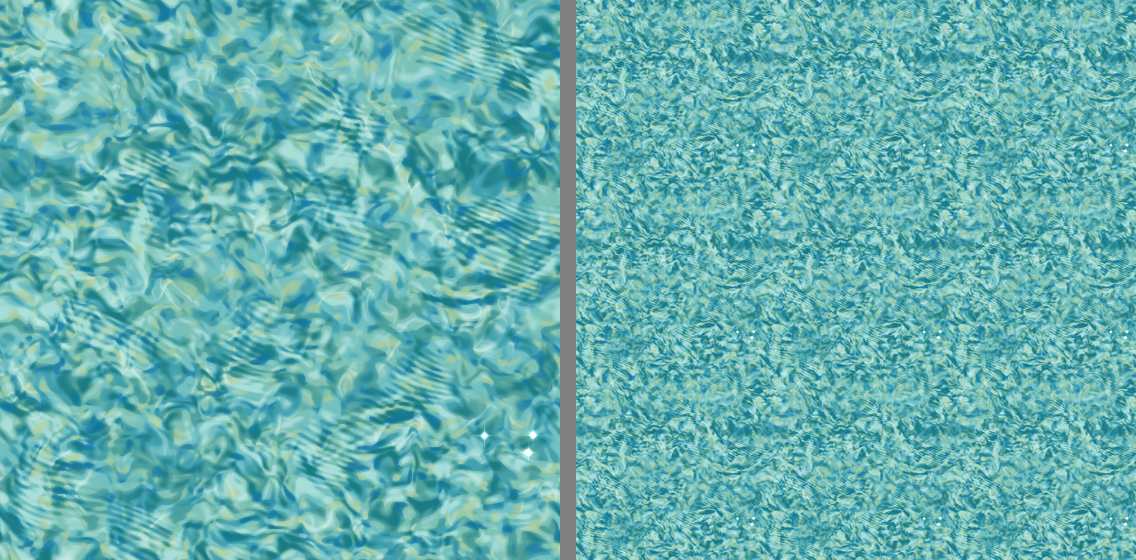
Left: one tile. Right: repeated 3 by 3.
Give the GLSL for this texture, as a WebGL 2 fragment shader.

```glsl
#version 300 es
precision highp float;
// Sunlit shallow turquoise water: refracted blobs, slanted ripples, caustic threads and glints.

#define WARP 0.026
#define CONTRAST 3.9
#define BLOB_AMOUNT 0.85
#define STREAK_AMOUNT 1.15
#define CONTOUR_AMOUNT 0.20
#define RIPPLE_AMOUNT 0.22
#define THREAD_AMOUNT 0.55
#define FLECK_AMOUNT 0.60
#define GLINT_COUNT 3
#define GLINT_SIZE 0.006

uniform vec2 u_resolution;
out vec4 fragColor;

const float TAU = 6.2831853;

float hash(vec2 cell) {
    return fract(sin(dot(cell, vec2(127.1, 311.7))) * 43758.5453);
}

// Slope of one lattice corner, wrapped to the period.
float corner(vec2 cell, vec2 offset, vec2 period, float seed) {
    float angle = TAU * hash(floor(mod(cell + 0.5, period)) + seed * 17.3);
    return dot(vec2(cos(angle), sin(angle)), offset);
}

// Gradient noise over the unit tile with a whole number of cells.
float noise(vec2 p, vec2 period, float seed) {
    p *= period;
    vec2 i = floor(p), f = p - i;
    vec2 u = f * f * f * (f * (f * 6.0 - 15.0) + 10.0);
    vec2 e = vec2(1.0, 0.0);
    float low = mix(corner(i, f, period, seed), corner(i + e, f - e, period, seed), u.x);
    float high = mix(corner(i + e.yx, f - e.yx, period, seed), corner(i + 1.0, f - 1.0, period, seed), u.x);
    return mix(low, high, u.y);
}

float noise(vec2 p, float cells, float seed) {
    return noise(p, vec2(cells), seed);
}

// Surface slopes that bend the view of the floor.
vec2 refractView(vec2 p) {
    p += WARP * vec2(noise(p, 9.0, 1.0), noise(p, 9.0, 2.0));
    return p + 0.55 * WARP * vec2(noise(p, 25.0, 3.0), noise(p, 25.0, 4.0));
}

// Short wavelets: falling to the right in some places, nearly level in others.
float streaks(vec2 p, float levelShare) {
    vec2 diagonal = vec2(p.x + p.y, p.x - p.y);
    float slanted = noise(diagonal, vec2(27.0, 11.0), 5.0) + 0.75 * noise(diagonal, vec2(58.0, 23.0), 6.0);
    float level = noise(p, vec2(22.0, 46.0), 7.0) + 0.75 * noise(p, vec2(38.0, 84.0), 8.0);
    return mix(slanted, level, levelShare);
}

// Thin bright line along the zero level of a noise field.
float thread(vec2 p, float cells, float width, float seed) {
    float level = abs(noise(p, cells, seed));
    return 1.0 - smoothstep(0.0, width, level);
}

// Tone in 0..1 to water colour; tint shifts from green to blue.
vec3 waterColor(float tone, float tint) {
    vec3 deep = vec3(0.10, 0.48, 0.51);
    vec3 shade = mix(vec3(0.31, 0.63, 0.61), vec3(0.26, 0.63, 0.69), tint);
    vec3 light = mix(vec3(0.49, 0.76, 0.71), vec3(0.44, 0.75, 0.76), tint);
    vec3 pale = vec3(0.66, 0.87, 0.85);
    vec3 color = mix(deep, shade, smoothstep(0.0, 0.30, tone));
    color = mix(color, light, smoothstep(0.32, 0.62, tone));
    return mix(color, pale, smoothstep(0.68, 0.97, tone));
}

// Small four-pointed sparkles, scattered in one loose group.
float glints(vec2 p) {
    float sum = 0.0;
    for (int k = 0; k < GLINT_COUNT; k++) {
        vec2 id = vec2(float(k), 3.0);
        vec2 center = vec2(0.86, 0.18) + 0.12 * vec2(hash(id), hash(id + 9.0));
        vec2 d = abs(fract(p - center + 0.5) - 0.5) / GLINT_SIZE;
        sum += exp(-dot(d, d) * 1.5) + 0.6 * exp(-(d.x + d.y) * 0.7 - d.x * d.y * 5.0);
    }
    return sum;
}

void main() {
    vec2 p = gl_FragCoord.xy / u_resolution;
    vec2 w = refractView(p);

    // Broad patches of calm and choppy water
    float chop = smoothstep(-0.30, 0.25, noise(p, 4.0, 9.0) + 0.5 * noise(p, 9.0, 10.0));
    float levelShare = smoothstep(-0.12, 0.12, noise(p, 5.0, 11.0));

    // Rounded floor shapes with firm rims
    float mound = noise(w, 15.0, 12.0);
    float blobs = 0.5 * mound + 0.45 * (smoothstep(-0.16, 0.16, noise(w, 21.0, 13.0)) - 0.5);
    blobs += 0.45 * noise(w, 42.0, 14.0) + 0.35 * noise(p, 5.0, 15.0);

    // Nested contours and fine parallel ripples
    float contours = sin(13.0 * noise(w, 24.0, 16.0) + 5.0 * mound);
    float ripplePatch = smoothstep(0.10, 0.32, noise(p, 6.0, 17.0));
    float ripples = sin(TAU * dot(p, vec2(30.0, 82.0)) + 14.0 * noise(p, 8.0, 18.0));

    float height = BLOB_AMOUNT * blobs + STREAK_AMOUNT * mix(0.35, 1.0, chop) * streaks(w, levelShare);
    height += CONTOUR_AMOUNT * mix(0.4, 1.0, chop) * contours + RIPPLE_AMOUNT * ripplePatch * ripples;
    float tone = 1.0 / (1.0 + exp(-CONTRAST * height));

    // Base colour with green and blue drift
    float tint = smoothstep(-0.22, 0.22, noise(w, 17.0, 19.0) + 0.4 * noise(w, 48.0, 20.0));
    vec3 color = waterColor(tone, tint);

    // Dispersed light: sandy flecks on lit slopes, blue ones in the shade
    float fleck = noise(w, vec2(34.0, 46.0), 21.0);
    float sandy = smoothstep(0.16, 0.36, fleck) * smoothstep(0.35, 0.65, tone);
    float azure = smoothstep(0.16, 0.36, -fleck) * (1.0 - smoothstep(0.25, 0.60, tone));
    color = mix(color, vec3(0.70, 0.80, 0.58), FLECK_AMOUNT * sandy);
    color = mix(color, vec3(0.06, 0.46, 0.68), FLECK_AMOUNT * azure);

    // Caustic threads and sparkles
    float lit = smoothstep(-0.02, 0.30, noise(p, 11.0, 22.0)) * smoothstep(0.25, 0.75, tone);
    float threads = max(thread(w, 12.0, 0.07, 23.0), 0.7 * thread(w, 26.0, 0.09, 24.0));
    color = mix(color, vec3(0.88, 0.96, 0.92), THREAD_AMOUNT * threads * lit);
    color += glints(p);

    fragColor = vec4(clamp(color, 0.0, 1.0), 1.0);
}
```
